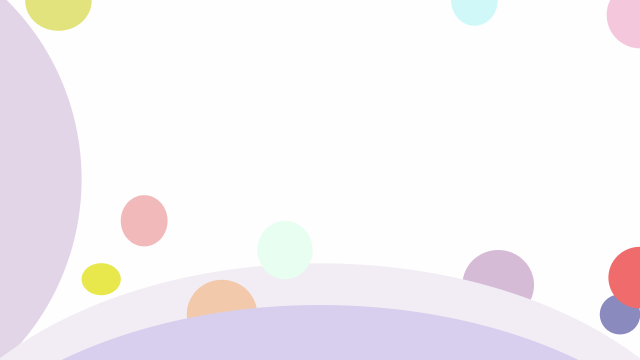
Reproduce this background procedurally as a Shadertoy shader.

```glsl
// Approximate signed distance to an axis-aligned ellipse
float ellipseDistance(vec2 p, vec2 center, vec2 radii) {
    vec2 q = (p - center) / radii;
    return (dot(q, q) - 1.0) / max(2.0 * length(q / radii), 1e-4);
}

// Lay a smooth-edged ellipse over the colour below
vec3 paintEllipse(vec3 base, vec3 tint, vec2 p, vec2 center, vec2 radii, float pixel) {
    float d = ellipseDistance(p, center, radii);
    return mix(base, tint, clamp(0.5 - d / pixel, 0.0, 1.0));
}

void mainImage(out vec4 fragColor, in vec2 fragCoord) {
    // Canvas spans 16 by 9 units
    vec2 p = fragCoord / iResolution.xy * vec2(16.0, 9.0);
    float pixel = 9.0 / iResolution.y;

    const vec3 white  = vec3(0.996);
    const vec3 lilac  = vec3(0.890, 0.835, 0.910);
    const vec3 mist   = vec3(0.950, 0.930, 0.957);
    const vec3 violet = vec3(0.845, 0.810, 0.930);
    const vec3 olive  = vec3(0.885, 0.890, 0.490);
    const vec3 aqua   = vec3(0.820, 0.973, 0.976);
    const vec3 pink   = vec3(0.957, 0.780, 0.863);
    const vec3 salmon = vec3(0.945, 0.725, 0.725);
    const vec3 yellow = vec3(0.910, 0.910, 0.302);
    const vec3 mint   = vec3(0.910, 0.996, 0.945);
    const vec3 mauve  = vec3(0.840, 0.733, 0.843);
    const vec3 peach  = vec3(0.950, 0.792, 0.670);
    const vec3 coral  = vec3(0.940, 0.420, 0.420);
    const vec3 indigo = vec3(0.540, 0.540, 0.750);

    // Large disc at the left
    vec3 color = paintEllipse(white, lilac, p, vec2(-4.25, 4.52), vec2(6.29), pixel);

    // Dots along the top
    color = paintEllipse(color, olive, p, vec2(1.46, 8.98), vec2(0.83, 0.75), pixel);
    color = paintEllipse(color, aqua, p, vec2(11.86, 9.0), vec2(0.585, 0.645), pixel);
    color = paintEllipse(color, pink, p, vec2(16.0, 8.625), vec2(0.833), pixel);

    // Dots behind the hills
    color = paintEllipse(color, salmon, p, vec2(3.604, 3.48), vec2(0.585, 0.64), pixel);
    color = paintEllipse(color, yellow, p, vec2(2.53, 2.02), vec2(0.49, 0.40), pixel);
    color = paintEllipse(color, mauve, p, vec2(12.455, 1.875), vec2(0.895, 0.875), pixel);
    color = paintEllipse(color, indigo, p, vec2(15.5, 1.14), vec2(0.505, 0.50), pixel);
    color = paintEllipse(color, coral, p, vec2(16.0, 2.06), vec2(0.79, 0.77), pixel);

    // Pale hill, the dots in front of it, then the nearest hill
    color = paintEllipse(color, mist, p, vec2(8.0, -4.187), vec2(10.417, 6.604), pixel);
    color = paintEllipse(color, mint, p, vec2(7.125, 2.75), vec2(0.69, 0.73), pixel);
    color = paintEllipse(color, peach, p, vec2(5.55, 1.145), vec2(0.88, 0.86), pixel);
    color = paintEllipse(color, violet, p, vec2(8.0, -5.0), vec2(10.417, 6.375), pixel);

    fragColor = vec4(color, 1.0);
}
```
